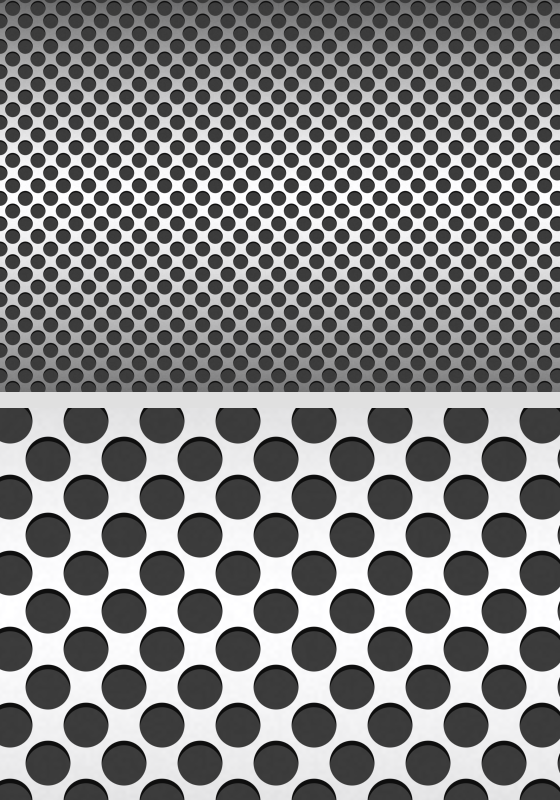
Top, the full canvas; bottom, a detail of the centre.
Reproduce this pattern procedurally as a Shadertoy shader.

```glsl
const float PITCH = 0.02262;       // row spacing, in canvas widths
const float HOLE_RADIUS = 0.59;    // in row spacings
const float SHADOW_DEPTH = 0.12;   // in row spacings
const vec2 FIRST_HOLE = vec2(1.0, 0.66);

float hash(vec2 p) {
    return fract(sin(dot(p, vec2(127.1, 311.7))) * 43758.5453);
}

float valueNoise(vec2 p) {
    vec2 cell = floor(p);
    vec2 f = fract(p);
    f = f * f * (3.0 - 2.0 * f);
    float low = mix(hash(cell), hash(cell + vec2(1.0, 0.0)), f.x);
    float high = mix(hash(cell + vec2(0.0, 1.0)), hash(cell + vec2(1.0)), f.x);
    return mix(low, high, f.y);
}

// Offset from the nearest point of a staggered grid
vec2 staggeredOffset(vec2 p) {
    vec2 even = p - 2.0 * floor(p * 0.5 + 0.5);
    vec2 odd = p - 1.0 - 2.0 * floor(p * 0.5);
    return dot(even, even) < dot(odd, odd) ? even : odd;
}

float discMask(vec2 p, float radius, float blur) {
    return 1.0 - smoothstep(-blur, blur, length(p) - radius);
}

// Bright band across the middle, fading to both edges
vec3 brushedMetal(float height) {
    float fromMiddle = abs(height * 2.0 - 1.0);
    float edgeFade = mix(0.53, 0.58, step(0.5, height));
    float shade = 1.0 - edgeFade * pow(fromMiddle, 1.5);
    return shade * vec3(0.995, 0.995, 1.0);
}

void mainImage(out vec4 fragColor, in vec2 fragCoord) {
    vec2 p = fragCoord / iResolution.x;
    p.y = iResolution.y / iResolution.x - p.y;

    vec2 offset = staggeredOffset(p / PITCH - FIRST_HOLE);
    float blur = 0.7 / (iResolution.x * PITCH);

    // Plate with a faint grain
    float grain = valueNoise(p * 420.0) - 0.5;
    vec3 color = brushedMetal(fragCoord.y / iResolution.y) + 0.02 * grain;

    // Hole: dark upper lip over a grey floor
    vec3 lipColor = vec3(0.055);
    vec3 floorColor = vec3(0.232) + 0.012 * grain;
    float floorMask = discMask(offset - vec2(0.0, SHADOW_DEPTH), HOLE_RADIUS, blur);
    vec3 holeColor = mix(lipColor, floorColor, floorMask);
    color = mix(color, holeColor, discMask(offset, HOLE_RADIUS, blur));

    fragColor = vec4(clamp(color, 0.0, 1.0), 1.0);
}
```
